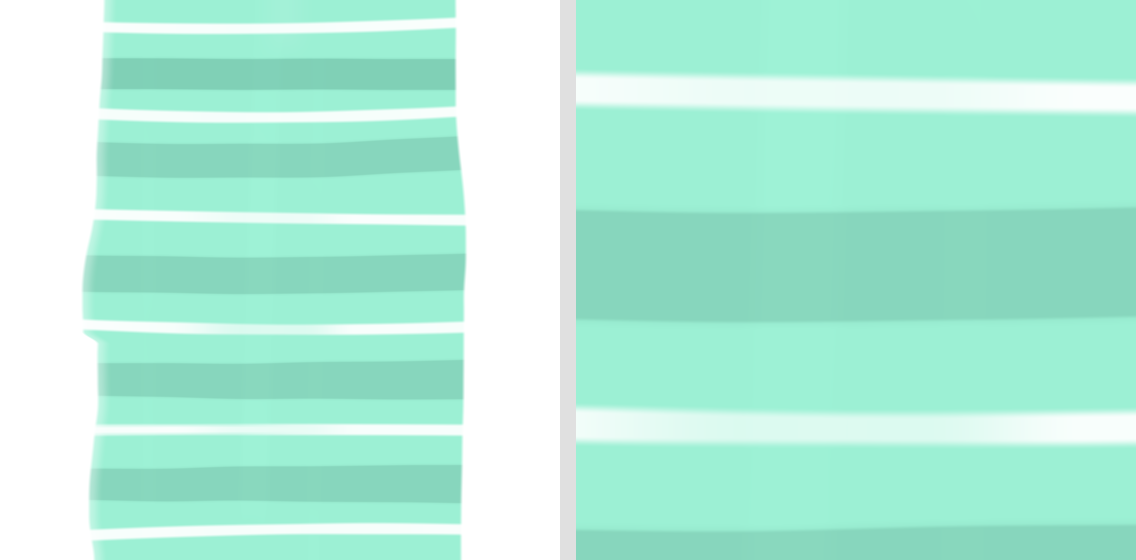
Left: the whole. Right: its middle third, enlarged.
A Shadertoy shader for this pattern:

```glsl
// A ragged mint ribbon on white, crossed by six thin white strokes and five
// darker washes. Each stroke is a shallow parabola with a soft edge; noise
// varies pigment and thickness, and smoothsteps shape the ribbon's sides.

float hash(vec2 p) {
    return fract(sin(dot(p, vec2(127.1, 311.7))) * 43758.5);
}

float noise(vec2 p) {
    vec2 i = floor(p), f = fract(p);
    f = f * f * (3.0 - 2.0 * f);
    return mix(mix(hash(i), hash(i + vec2(1, 0)), f.x),
               mix(hash(i + vec2(0, 1)), hash(i + vec2(1, 1)), f.x), f.y);
}

// Coverage of a horizontal stroke at signed distance d from its middle
float stroke(float d, float halfWidth, float blur) {
    return 1.0 - smoothstep(halfWidth - blur, halfWidth + blur, abs(d));
}

// Side outlines as functions of depth t, measured down from the top
float leftSide(float t) {
    return 0.185 - 0.014 * smoothstep(0.0, 0.35, t)
         - 0.024 * smoothstep(0.34, 0.52, t)
         + 0.027 * smoothstep(0.592, 0.615, t)
         - 0.015 * smoothstep(0.70, 0.89, t)
         + 0.008 * smoothstep(0.92, 1.0, t);
}

float rightSide(float t) {
    return 0.815 + 0.018 * smoothstep(0.18, 0.42, t)
         - 0.004 * smoothstep(0.46, 0.54, t)
         - 0.005 * smoothstep(0.60, 1.0, t);
}

// Strokes: middle depth, tilt, bow, wear
const vec4 lines[6] = vec4[6](
    vec4(0.0508, -0.004, -0.0065, 0.03), vec4(0.2096, -0.002, -0.0085, 0.03),
    vec4(0.3893, 0.005, -0.0013, 0.12), vec4(0.5885, 0.002, -0.006, 0.30),
    vec4(0.7670, 0.0, 0.001, 0.14), vec4(0.9453, -0.005, 0.005, 0.03));

// Washes: middle depth, tilt, bow, half height
const vec4 washes[5] = vec4[5](
    vec4(0.1322, 0.0005, -0.001, 0.0290), vec4(0.2865, -0.0046, -0.0085, 0.0316),
    vec4(0.4920, -0.0013, -0.0046, 0.0340), vec4(0.6800, 0.0, -0.002, 0.0335),
    vec4(0.8646, -0.0006, -0.0006, 0.0325));

void mainImage(out vec4 fragColor, in vec2 fragCoord) {
    vec2 uv = fragCoord / iResolution.xy;
    float x = uv.x, t = 1.0 - uv.y;
    float s = (x - 0.495) / 0.325;
    float pixel = 1.0 / iResolution.y;

    // Mint base with faint upright brush streaks
    vec3 color = vec3(0.61, 0.94, 0.83);
    float streak = stroke(x - 0.48 + 0.03 * t, 0.025, 0.008)
                 + 0.6 * stroke(x - 0.265, 0.012, 0.006)
                 + 0.5 * stroke(x - 0.57 + 0.01 * t, 0.012, 0.005);
    color += 0.010 * streak * noise(vec2(x * 9.0, t * 5.0));
    color = mix(color, vec3(0.65, 0.945, 0.85),
                0.7 * stroke(x - 0.51, 0.03, 0.03) * (1.0 - smoothstep(0.05, 0.12, t)));

    // Darker washes; the top one carries the most pigment
    for (int i = 0; i < 5; i++) {
        vec4 w = washes[i];
        float d = t - w.x - w.y * s - w.z * s * s;
        d += 0.003 * (noise(vec2(x * 7.0, float(i) * 5.3)) - 0.5);
        float halfHeight = w.w + (i > 2 ? 0.003 * s : 0.0);
        vec3 pigment = i == 0 ? vec3(0.50, 0.815, 0.715) : vec3(0.53, 0.84, 0.74);
        pigment += 0.006 * streak;
        float core = stroke(d, halfHeight - 0.0015, max(0.0015, pixel));
        float fringe = stroke(d, halfHeight + 0.0005, 0.003);
        color = mix(color, pigment, 0.75 * core + 0.25 * fringe);
    }

    // White strokes, thinner in opacity where worn
    for (int i = 0; i < 6; i++) {
        vec4 l = lines[i];
        float d = t - l.x - l.y * s - l.z * s * s;
        float grain = noise(vec2(x * 6.0, float(i) * 3.7));
        float worn = smoothstep(0.30, 0.44, x) * (1.0 - smoothstep(0.54, 0.64, x));
        float opacity = 0.96 - l.w * worn - 0.06 * grain;
        // The fifth stroke has a translucent lower and upper rim on its left
        if (i == 4) {
            float rim = 1.0 - smoothstep(0.40, 0.56, x);
            opacity -= 0.22 * rim * smoothstep(0.003, 0.007, abs(d));
        }
        float halfWidth = 0.0095 + 0.0015 * (grain - 0.5);
        color = mix(color, vec3(1.0), opacity * stroke(d, halfWidth, 0.0035));
    }

    // Soft sides: a broad pale fade on the left, a tighter one on the right
    float fromLeft = x - leftSide(t) + 0.002 * (noise(vec2(t * 22.0, 1.0)) - 0.5);
    float fromRight = rightSide(t) - x + 0.001 * (noise(vec2(t * 18.0, 9.0)) - 0.5);
    float leftCover = 0.65 * smoothstep(-0.003, 0.005, fromLeft)
                    + 0.35 * smoothstep(0.002, 0.026, fromLeft);
    float rightCover = smoothstep(-0.003, 0.005, fromRight);
    fragColor = vec4(mix(vec3(1.0), color, leftCover * rightCover), 1.0);
}
```
